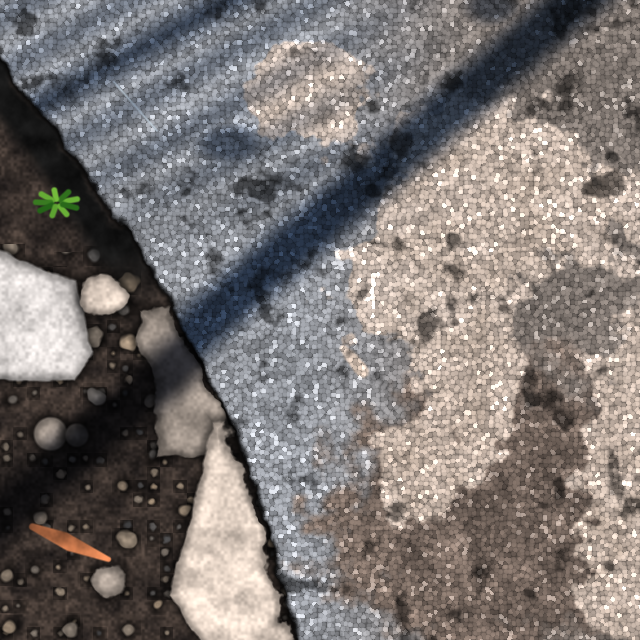
This texture is drawn by a Shadertoy shader. Its source:

```glsl
float hash(vec2 p) {
    vec3 q = fract(vec3(p.xyx) * 0.1031);
    q += dot(q, q.yzx + 33.33);
    return fract((q.x + q.y) * q.z);
}

float noise(vec2 p) {
    vec2 i = floor(p), f = fract(p);
    f = f * f * (3.0 - 2.0 * f);
    return mix(mix(hash(i), hash(i + vec2(1, 0)), f.x),
               mix(hash(i + vec2(0, 1)), hash(i + 1.0), f.x), f.y);
}

float fbm(vec2 p) {
    float sum = 0.0, amp = 0.53;
    for (int i = 0; i < 4; i++) {
        sum += amp * noise(p);
        p = mat2(1.6, 1.2, -1.2, 1.6) * p + 7.3;
        amp *= 0.5;
    }
    return sum;
}

float fill(float d, float soft) { return 1.0 - smoothstep(-soft, soft, d); }

float blob(vec2 p, float x, float y, float w, float h) {
    return 1.0 - length((p - vec2(x, y)) / vec2(w, h));
}

float segment(vec2 p, vec2 a, vec2 b) {
    vec2 ab = b - a;
    return length(p - a - ab * clamp(dot(p - a, ab) / dot(ab, ab), 0.0, 1.0));
}

// Nearest grain: distance and random tone
vec2 grains(vec2 p) {
    vec2 best = vec2(9, 0);
    for (int k = 0; k < 9; k++) {
        vec2 id = floor(p) + vec2(k % 3 - 1, k / 3 - 1);
        float d = length(p - id - 0.15 - 0.7 * vec2(hash(id), hash(id + 41.7)));
        if (d < best.x) best = vec2(d, hash(id + 13.1));
    }
    return best;
}

// Stone with contact shadow, worn face and darker rim
vec3 stone(vec3 base, vec2 p, float d, vec3 tint) {
    base *= 1.0 - 0.65 * fill(d - 0.006, 0.012);
    float face = 0.72 + 0.55 * fbm(p * 32.0) + 0.18 * (noise(p * 190.0) - 0.5);
    return mix(base, tint * face * mix(0.65, 1.0, smoothstep(0.0, 0.018, -d)), fill(d, 0.0025));
}

vec3 pebbles(vec3 base, vec2 p, float count, float density) {
    vec2 id = floor(p * count);
    vec2 centre = (id + 0.35 + 0.3 * vec2(hash(id + 3.0), hash(id + 8.0))) / count;
    float size = mix(0.12, 0.32, hash(id + 19.0)) / count;
    float d = length(p - centre) - size * (0.7 + 0.6 * noise(p * count * 4.0));
    vec3 tint = mix(vec3(0.36, 0.36, 0.37), vec3(0.78, 0.68, 0.57), hash(id + 5.0));
    return mix(base, stone(base, p, d, tint), step(hash(id + 27.0), density));
}

vec3 soil(vec2 p) {
    vec3 col = mix(vec3(0.08, 0.07, 0.07), vec3(0.32, 0.27, 0.24), fbm(p * 38.0));
    col *= 0.75 + 0.5 * noise(p * 210.0);
    float low = fill(p.y - 0.59, 0.04);
    return pebbles(pebbles(col, p, 48.0, 0.25 * low), p + 0.007, 22.0, 0.28 * low);
}

vec3 asphalt(vec2 p) {
    float broad = fbm(p * 7.0), detail = fbm(p * 28.0);
    vec2 grain = grains(p * 145.0);
    vec3 col = mix(vec3(0.47, 0.48, 0.5), vec3(0.42, 0.39, 0.37), smoothstep(0.45, 0.8, p.x));
    col *= 0.86 + 0.4 * broad;
    // Brown worn ground
    float brown = blob(p, 0.8, 0.19, 0.34, 0.27) + 0.7 * (detail - 0.5);
    col = mix(col, vec3(0.4, 0.35, 0.32) * (0.7 + 0.6 * detail), smoothstep(0.0, 0.3, brown));
    // Pale crust
    float crust = max(blob(p, 0.78, 0.68, 0.24, 0.16), blob(p, 0.66, 0.56, 0.13, 0.12));
    crust = max(crust, max(blob(p, 0.74, 0.43, 0.08, 0.17), blob(p, 0.67, 0.27, 0.08, 0.09)));
    crust = max(crust, max(blob(p, 1.0, 0.21, 0.1, 0.29), blob(p, 0.49, 0.85, 0.1, 0.07)));
    crust += 1.1 * (detail - 0.5) + 0.7 * (broad - 0.5);
    vec3 pale = mix(vec3(0.59, 0.53, 0.48), vec3(0.77, 0.71, 0.67), detail);
    col = mix(col, pale, 0.9 * smoothstep(0.02, 0.17, crust));
    float chip = segment(p, vec2(0.537, 0.455), vec2(0.567, 0.42)) + 0.014 * (detail - 0.5);
    col = mix(col, pale * 1.1, fill(chip - 0.008, 0.003));
    // Aggregate, pits and scratch
    col *= 0.84 + 0.46 * grain.y - 0.24 * smoothstep(0.35, 0.75, grain.x);
    col += 0.15 * smoothstep(0.9, 0.97, grain.y);
    col *= 1.0 - 0.5 * smoothstep(0.64, 0.78, fbm(p * 24.0 + 19.0));
    float scratch = segment(p, vec2(0.178, 0.872), vec2(0.245, 0.796));
    return mix(col, vec3(0.72, 0.77, 0.81), 0.8 * fill(scratch - 0.0015, 0.002));
}

vec3 plant(vec3 base, vec2 p, vec2 root) {
    for (float a = 0.3; a < 6.2; a += 0.698) {
        vec2 arm = vec2(0.033, 0.02) * vec2(cos(a), sin(a));
        float d = segment(p, root + 0.3 * arm, root + arm) - 0.0045;
        base = mix(base, mix(vec3(0.12, 0.34, 0.08), vec3(0.43, 0.68, 0.22), hash(vec2(a, 2))), fill(d, 0.002));
    }
    return base;
}

void mainImage(out vec4 fragColor, in vec2 fragCoord) {
    vec2 p = fragCoord / iResolution.xy;
    float wobble = fbm(p * 30.0) - 0.5;
    float side = p.x - 0.46 + 0.17 * p.y + 0.38 * p.y * p.y + 0.028 * wobble;
    float road = fill(-side, 0.002);
    // Soil and broken wall under the road
    float wall = fill(abs(side + 0.035) - 0.035 + 0.03 * wobble, 0.018) * smoothstep(0.5, 0.62, p.y);
    vec3 col = mix(soil(p), vec3(0.06) * (0.4 + 1.6 * fbm(p * 45.0)), wall);
    // Slabs and larger stones
    vec3 warm = vec3(0.8, 0.74, 0.69);
    float left = max(dot(p, vec2(0.4, 0.92)) - 0.562, dot(p, vec2(0.967, 0.255)) - 0.256);
    left = max(left, max(dot(p, vec2(0.853, -0.521)) + 0.11, 0.404 - p.y));
    col = stone(col, p, left + 0.012 * wobble, vec3(0.76, 0.74, 0.73));
    float middle = max(0.247 - 0.032 * smoothstep(0.38, 0.48, p.y) - p.x, abs(p.y - 0.403) - 0.115);
    col = stone(col, p, max(middle, side + 0.008) + 0.025 * wobble, warm * 0.72);
    float lowX = 0.265 + max(0.64 * (0.07 - p.y), 0.25 * (p.y - 0.07));
    float lower = max(max(lowX - p.x, p.y - 0.34), side + 0.01);
    col = stone(col, p, lower + 0.018 * wobble, warm);
    col = stone(col, p, length(p - vec2(0.163, 0.537)) - 0.034 + 0.025 * wobble, warm);
    col = stone(col, p, length(p - vec2(0.079, 0.322)) - 0.026, warm * 0.75);
    col = stone(col, p, length(p - vec2(0.12, 0.32)) - 0.018, warm * 0.6);
    col = stone(col, p, length(p - vec2(0.168, 0.093)) - 0.027 + 0.025 * wobble, warm * 0.8);
    // Plant and dry leaf
    col = plant(col, p, vec2(0.089, 0.683));
    float leaf = segment(p, vec2(0.05, 0.177), vec2(0.17, 0.126)) - 0.013 + 0.14 * abs(p.x - 0.105);
    col = mix(col, vec3(0.7, 0.42, 0.27) * (1.0 + wobble), fill(leaf, 0.002));
    // Road with dark rim
    col = mix(col, asphalt(p), road) * (1.0 - 0.85 * fill(abs(side) - 0.004, 0.006));
    // Cast shadows, bluer on the road
    float across = (p.y - 0.217 - 0.87 * p.x) * 0.754 + 0.02 * (1.0 - road);
    float shade = fill(abs(across + 0.008 * wobble) - 0.038, 0.024);
    float upper = (p.y - 0.8 - 0.56 * p.x) * 0.873;
    shade = max(shade, 0.85 * fill(abs(upper) - 0.022, 0.027) * road);
    float streaks = 0.2 + 0.2 * sin(upper * 85.0 + 1.5);
    shade = max(shade, streaks * smoothstep(0.6, 0.78, p.y) * fill(p.x - 0.6, 0.2) * road);
    float spots = max(blob(p, 0.36, 0.775, 0.08, 0.045), blob(p, 0.77, 0.99, 0.06, 0.04));
    shade = max(shade, 0.7 * smoothstep(0.0, 0.7, spots));
    col *= mix(vec3(1), mix(vec3(0.25, 0.27, 0.32), vec3(0.25, 0.32, 0.42), road), shade);
    fragColor = vec4(clamp(col * 1.12, 0.0, 1.0), 1.0);
}
```
